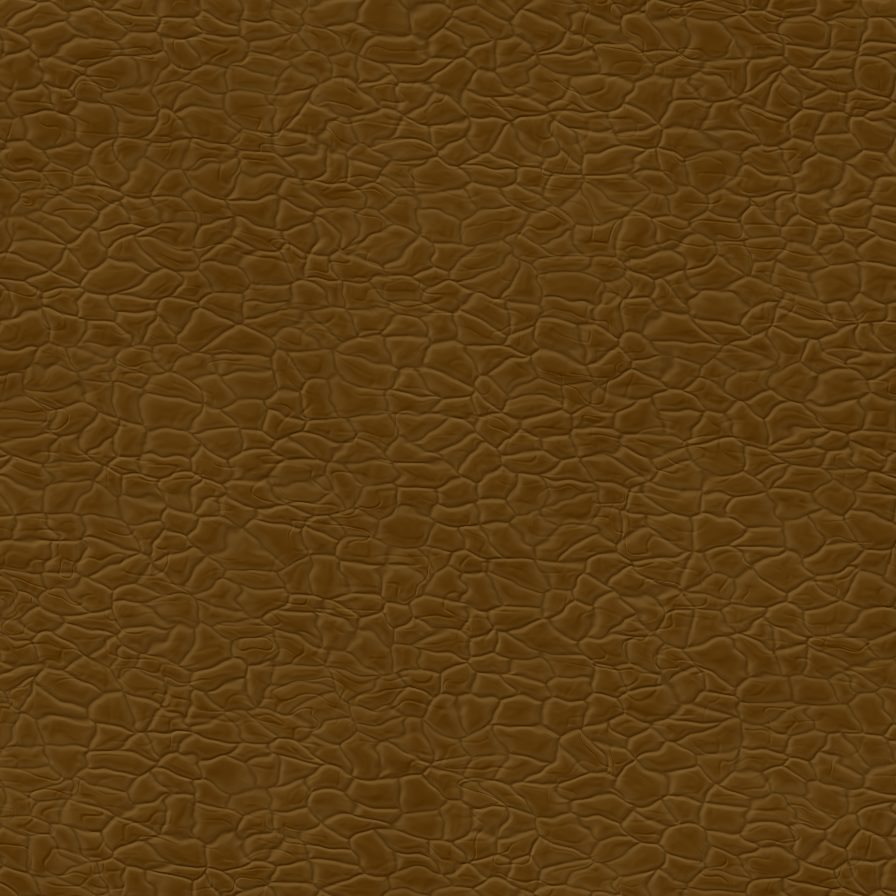
A Shadertoy shader for this texture:

```glsl
const vec3 FACE_BROWN = vec3(0.342, 0.213, 0.040);
const vec3 DUSTY_RIM = vec3(0.398, 0.280, 0.112);
const vec3 LIGHT_TINT = vec3(1.0, 0.93, 0.72);
const vec2 SCALE_COUNT = vec2(23.0, 35.0);

vec2 hash2(vec2 p) {
    vec3 q = fract(p.xyx * vec3(0.1031, 0.1030, 0.0973));
    q += dot(q, q.yzx + 33.33);
    return fract((q.xx + q.yz) * q.zy);
}

// Two independent channels of smooth value noise
vec2 noise2(vec2 p) {
    vec2 i = floor(p), f = fract(p);
    f = f * f * (3.0 - 2.0 * f);
    vec2 low = mix(hash2(i), hash2(i + vec2(1, 0)), f.x);
    vec2 high = mix(hash2(i + vec2(0, 1)), hash2(i + vec2(1, 1)), f.x);
    return mix(low, high, f.y);
}

vec2 cellPoint(vec2 cell) {
    return cell + 0.06 + 0.88 * hash2(cell + 71.0);
}

// Distance to the nearest Voronoi border
float borderDistance(vec2 p) {
    vec2 home = floor(p), nearest = vec2(0), nearestCell = home;
    float best = 1e3;
    for (int y = -1; y <= 1; y++)
    for (int x = -1; x <= 1; x++) {
        vec2 cell = home + vec2(x, y);
        vec2 r = cellPoint(cell) - p;
        if (dot(r, r) < best) {
            best = dot(r, r);
            nearest = r;
            nearestCell = cell;
        }
    }
    float border = 1e3;
    for (int y = -2; y <= 2; y++)
    for (int x = -2; x <= 2; x++) {
        vec2 r = cellPoint(nearestCell + vec2(x, y)) - p;
        vec2 across = r - nearest;
        if (dot(across, across) > 1e-5)
            border = min(border, dot(0.5 * (r + nearest), normalize(across)));
    }
    return border;
}

// Narrow valley along the middle level of a noise field
float wrinkle(float n, float width) {
    return 1.0 - smoothstep(0.0, width, abs(n - 0.5));
}

// x: surface height, y: distance to the closest main crease
vec2 leather(vec2 uv) {
    vec2 p = uv * SCALE_COUNT;
    p.y += 0.12 * p.x;
    p += 0.65 * (noise2(p * 0.85) - 0.5) + 0.20 * (noise2(p * 2.6 + 19.0) - 0.5);
    float border = borderDistance(p);

    // Pillowed scales between creases of varying depth
    vec2 region = noise2(p * 0.65 + 40.0);
    float depth = mix(0.35, 1.0, smoothstep(0.2, 0.6, region.x));
    float height = depth * smoothstep(0.0, 0.16, border);
    height += 0.5 * smoothstep(0.0, 0.55, border);

    // Short secondary folds and fine grain
    vec2 folds = noise2(p * vec2(1.7, 1.9) + 83.0);
    float foldArea = smoothstep(0.35, 0.7, region.y);
    height -= 0.55 * foldArea * wrinkle(folds.x, 0.10);
    height -= 0.22 * wrinkle(folds.y, 0.16);
    height += 0.42 * noise2(p * vec2(3.4, 2.7)).x;
    height += 0.16 * noise2(p * vec2(7.0, 5.5)).y;
    return vec2(height, border);
}

void mainImage(out vec4 fragColor, in vec2 fragCoord) {
    vec2 uv = fragCoord / iResolution.y;
    vec2 toLight = vec2(-0.0010, 0.0021);

    // Relief lit from above and slightly left
    vec2 here = leather(uv);
    float slope = here.x - leather(uv + toLight).x;
    float relief = 0.17 * slope / (1.0 + 0.9 * abs(slope));

    // Polished faces, dusty rims and dark crease floors
    float rim = 1.0 - smoothstep(0.03, 0.34, here.y);
    float crease = 1.0 - smoothstep(0.0, 0.075, here.y);
    float mottling = 0.02 * (noise2(uv * 9.0).x - 0.5);
    vec3 color = mix(FACE_BROWN, DUSTY_RIM, 0.85 * rim);
    color += LIGHT_TINT * (relief + mottling - 0.055 * crease);
    fragColor = vec4(clamp(color, 0.0, 1.0), 1.0);
}
```
